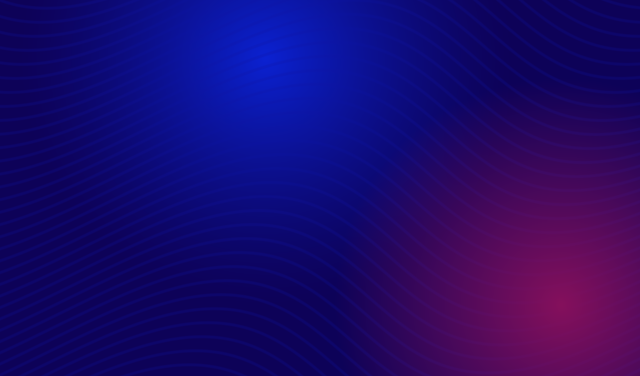
Give the GLSL for this background, as a Shadertoy shader.

```glsl
// Lengths are in canvas heights
const vec3 NIGHT = vec3(0.050, 0.006, 0.345);
const vec3 BLUE = vec3(0.042, 0.130, 0.820);
const vec3 MAGENTA = vec3(0.520, 0.062, 0.360);
const vec3 LINE_COLOR = vec3(0.055, 0.075, 0.640);

const vec2 BLUE_CENTER = vec2(0.707, 0.844);
const float BLUE_RADIUS = 0.66;
const float BLUE_FALLOFF = 1.36;
const vec2 MAGENTA_CENTER = vec2(1.493, 0.189);
const float MAGENTA_RADIUS = 0.605;

const float LINE_SPACING = 0.0373;
const float LINE_OFFSET = 0.019;
const float LINE_HALF_WIDTH = 0.0038;
const float LINE_OPACITY = 0.24;
const float WAVE_HEIGHT = 0.16;
const float WAVE_FREQUENCY = 3.9;
const float CREST_START = 0.49;
const float CREST_LEAN = 0.45;

// Linear falloff from the center to the rim
float glow(vec2 p, vec2 center, float radius) {
    return clamp(1.0 - distance(p, center) / radius, 0.0, 1.0);
}

// Height field whose level sets are leaning waves
float waveField(vec2 p) {
    float crest = CREST_START + CREST_LEAN * p.y;
    return p.y - WAVE_HEIGHT * cos(WAVE_FREQUENCY * (p.x - crest));
}

// Evenly spaced contour lines with smooth edges
float contourLines(vec2 p) {
    float field = waveField(p);
    float pixel = 1.0 / iResolution.y;
    float slope = length(vec2(dFdx(field), dFdy(field))) / pixel;
    float phase = fract((field - LINE_OFFSET) / LINE_SPACING + 0.5) - 0.5;
    float dist = abs(phase) * LINE_SPACING / max(slope, 0.01);
    return 1.0 - smoothstep(LINE_HALF_WIDTH - pixel, LINE_HALF_WIDTH + pixel, dist);
}

void mainImage(out vec4 fragColor, in vec2 fragCoord) {
    vec2 p = fragCoord / iResolution.y;

    // Blue light over the dark base
    float blueGlow = pow(glow(p, BLUE_CENTER, BLUE_RADIUS), BLUE_FALLOFF);
    vec3 color = mix(NIGHT, BLUE, blueGlow);

    // Faint flowing lines, veiled by the magenta light
    color = mix(color, LINE_COLOR, LINE_OPACITY * contourLines(p));
    color = mix(color, MAGENTA, glow(p, MAGENTA_CENTER, MAGENTA_RADIUS));

    fragColor = vec4(color, 1.0);
}
```
